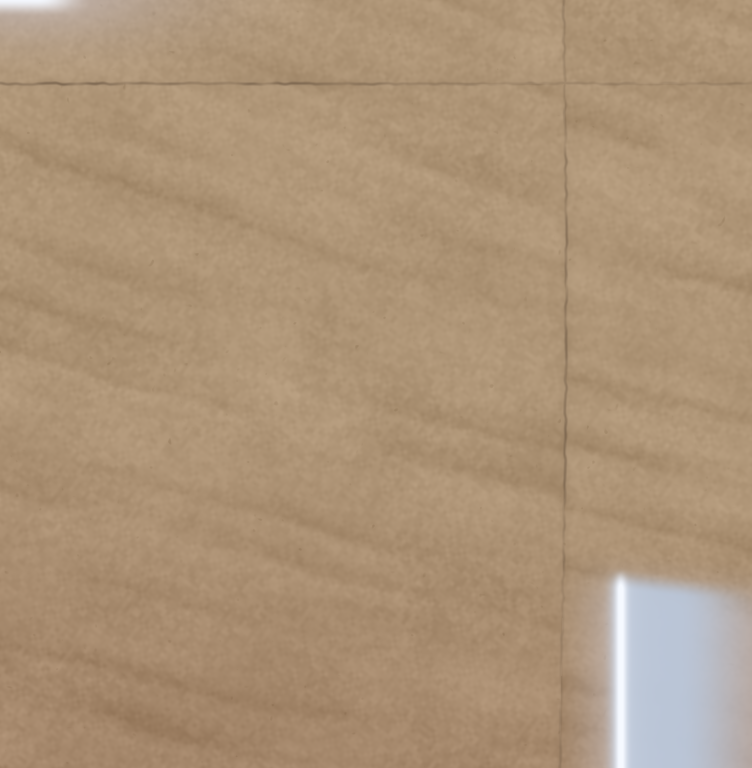
This texture is drawn by a Shadertoy shader. Its source:

```glsl
// Polished sandstone-look floor tiles: slanted soft veins and dense grain, split
// by thin ragged joints, with glossy window reflections in two corners.
// Veins are a per-tile loop over warped bands; reflections are soft boxes.

const vec3 STONE_TOP = vec3(0.690, 0.590, 0.470);
const vec3 STONE_LOW = vec3(0.645, 0.528, 0.418);
const vec3 VEIN_TINT = vec3(0.95, 0.98, 1.0);    // channel weights of darkening
const vec3 JOINT_COLOR = vec3(0.43, 0.35, 0.27);
const vec3 HAZE_COLOR = vec3(0.75, 0.71, 0.72);
const vec3 SKY_COLOR = vec3(0.73, 0.785, 0.865);
const vec3 GLARE_COLOR = vec3(0.96, 0.975, 1.0);

const vec2 JOINT_CROSS = vec2(0.748, 0.891);      // where the joints meet
const vec2 TILE_PITCH = vec2(0.97, 0.97);
const float JOINT_WIDTH = 0.0021;
const int VEIN_COUNT = 16;
const float VEIN_SPACING = 0.092;
const float VEIN_DEPTH = 0.048;
const float GRAIN_SCALE = 190.0;
const float GRAIN_DEPTH = 0.062;
const mat2 TURN = mat2(0.8, 0.6, -0.6, 0.8);      // hides the noise lattice

float hash(vec2 p) {
    vec3 q = fract(vec3(p.xyx) * 0.1031);
    q += dot(q, q.yzx + 33.33);
    return fract((q.x + q.y) * q.z);
}

float noise(vec2 p) {
    vec2 cell = floor(p), f = fract(p);
    f = f * f * (3.0 - 2.0 * f);
    float low = mix(hash(cell), hash(cell + vec2(1, 0)), f.x);
    float high = mix(hash(cell + vec2(0, 1)), hash(cell + vec2(1, 1)), f.x);
    return mix(low, high, f.y);
}

float fbm(vec2 p) {
    float sum = 0.0, gain = 0.5;
    for (int i = 0; i < 4; i++) {
        sum += gain * noise(p);
        p = TURN * p * 2.03 + 17.3;
        gain *= 0.5;
    }
    return sum;
}

// Darkening from slanted veins, soft-edged and broken along their length
float veins(vec2 uv, vec2 tile) {
    float seed = hash(tile + 40.0);
    float slope = mix(0.19, 0.40, uv.y);
    float across = uv.y + slope * uv.x + 0.06 * seed;
    across += 0.030 * (fbm(uv * vec2(5.0, 9.0) + seed * 30.0) - 0.5);
    across += 0.010 * (fbm(uv * vec2(38.0, 60.0)) - 0.5);
    float dark = 0.0;
    for (int i = 0; i < VEIN_COUNT; i++) {
        vec2 key = tile * 7.0 + vec2(float(i), 60.0);
        float d = across - (float(i) + 0.6 * hash(key)) * VEIN_SPACING;
        float fade = mix(0.010, 0.034, hash(key + 21.0));
        float profile = smoothstep(-0.016, 0.008, d) * exp(-max(d, 0.0) / fade);
        float strength = noise(vec2(uv.x * 5.0, float(i) * 5.3 + seed * 50.0));
        dark += profile * mix(0.12, 1.15, smoothstep(0.2, 0.8, strength));
    }
    float streak = fbm(vec2(uv.x * 4.0, across * 24.0) + seed * 80.0) - 0.47;
    return VEIN_DEPTH * dark + 0.070 * streak;
}

// Dense soft grain of two sizes, centred on zero
float grain(vec2 uv) {
    vec2 g = TURN * uv * GRAIN_SCALE;
    float fine = noise(g) - 0.5;
    float coarse = noise(TURN * g * 0.55 + 31.0) - 0.5;
    return 0.6 * fine + 0.4 * coarse;
}

vec3 stone(vec2 uv, vec2 tile) {
    vec3 color = mix(STONE_LOW, STONE_TOP, smoothstep(-0.05, 0.65, uv.y + 0.18 * uv.x));
    color -= VEIN_TINT * veins(uv, tile);
    color += 0.040 * (fbm(uv * 14.0 + tile * 9.0) - 0.47);
    float patchy = mix(0.75, 1.2, noise(uv * 9.0 + 70.0));
    color += GRAIN_DEPTH * patchy * grain(uv);
    // Sparse round pits
    float pit = noise(TURN * uv * 120.0 + 90.0) * noise(uv * 133.0 + 12.0);
    return color - 0.05 * smoothstep(0.70, 0.95, pit);
}

// Joint coverage: thin ragged lines with a faint dirty edge, worn along their length
float joints(vec2 local, vec2 uv) {
    vec2 ragged = vec2(noise(vec2(uv.y * 95.0, 3.0)), noise(vec2(uv.x * 95.0, 8.0)));
    vec2 offset = (local - floor(local + 0.5)) * TILE_PITCH;
    vec2 d = abs(offset + 0.0022 * (ragged - 0.5));
    float pixel = 1.0 / min(iResolution.x, iResolution.y);
    vec2 core = 1.0 - smoothstep(vec2(0.0), vec2(JOINT_WIDTH + pixel), d);
    vec2 smudge = exp(-d / 0.005);
    vec2 wear = vec2(noise(vec2(uv.y * 48.0, 23.0)), noise(vec2(uv.x * 48.0, 28.0)));
    wear = mix(vec2(0.35), vec2(1.05), wear);
    wear.x *= 0.42 + 0.36 * smoothstep(0.18, 0.42, uv.y) * smoothstep(0.92, 0.70, uv.y);
    wear.y *= mix(0.92, 0.38, smoothstep(0.25, 0.75, uv.x));
    vec2 cover = wear * (0.68 * core + 0.17 * smudge);
    return max(cover.x, cover.y);
}

vec3 addReflections(vec3 color, vec2 uv) {
    // Window strip at lower right: haze, sky panel and a bright frame edge
    float top = 0.250 - 0.12 * max(uv.x - 0.826, 0.0);
    float below = smoothstep(top + 0.012, top - 0.018, uv.y);
    float haze = smoothstep(0.735, 0.84, uv.x) * smoothstep(top + 0.04, top - 0.05, uv.y);
    float panel = smoothstep(0.800, 0.830, uv.x) * smoothstep(1.03, 0.90, uv.x) * below;
    float edge = exp(-pow((uv.x - 0.826) / 0.0075, 2.0)) * below;
    float bloom = exp(-abs(uv.x - 0.824) / 0.017) * below;
    color = mix(color, HAZE_COLOR, 0.62 * haze);
    color = mix(color, SKY_COLOR, 0.90 * panel);
    color = mix(color, GLARE_COLOR, clamp(0.85 * edge + 0.30 * bloom, 0.0, 1.0));

    // Lamp glare at upper left
    vec2 q = uv - vec2(0.02, 1.012);
    float halo = exp(-dot(q * q, vec2(22.0, 260.0)));
    float lamp = smoothstep(0.125, 0.05, uv.x) * smoothstep(0.978, 1.002, uv.y);
    color = mix(color, HAZE_COLOR + 0.03, 0.72 * halo);
    return mix(color, GLARE_COLOR, lamp);
}

void mainImage(out vec4 fragColor, in vec2 fragCoord) {
    vec2 uv = fragCoord / iResolution.xy;
    // The upright joint bows slightly
    vec2 bow = vec2(0.005 * sin(3.6 * uv.y - 0.7), 0.0);
    vec2 local = (uv - JOINT_CROSS - bow) / TILE_PITCH;
    vec3 color = stone(uv, floor(local) + 3.0);
    color = mix(color, JOINT_COLOR, joints(local, uv));
    fragColor = vec4(clamp(addReflections(color, uv), 0.0, 1.0), 1.0);
}
```
